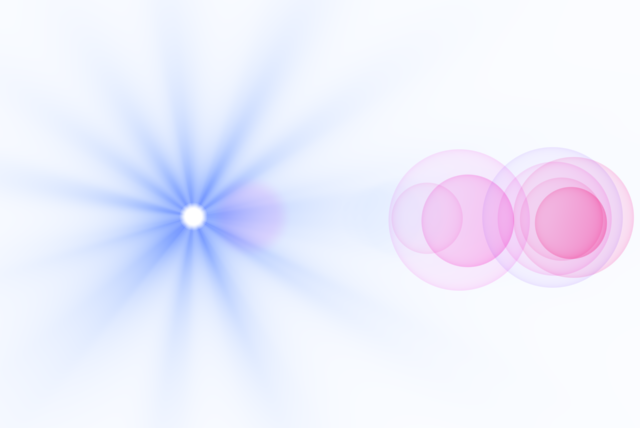
A WebGL 2 fragment shader for this background:

```glsl
#version 300 es
precision highp float;
// A pale lens flare: a white-hot star with soft blue rays on the left,
// and overlapping translucent pink and lavender discs on the right.
// Every layer absorbs light from a near-white ground, like stacked glass.
// Lengths are in canvas heights, angles in degrees.

uniform vec2 u_resolution;
out vec4 fragColor;

const vec3 GROUND = vec3(0.985, 0.99, 1.0);
const vec3 BLUE_ABSORB = vec3(1.0, 0.66, 0.0);
const vec3 VIOLET_ABSORB = vec3(0.0, 0.16, 0.01);
const vec2 STAR = vec2(0.452, 0.494);
const float CORE_RADIUS = 0.029;
const float RIM_WIDTH = 0.012;
const float STREAK_AMOUNT = 0.22;

// Rays: angle, half width, strength, falloff length
const int RAY_COUNT = 12;
const vec4 RAYS[RAY_COUNT] = vec4[](
  vec4(62.0, 9.0, 0.38, 0.25), vec4(36.0, 7.0, 0.30, 0.23),
  vec4(96.0, 8.0, 0.26, 0.24), vec4(122.0, 9.0, 0.30, 0.18),
  vec4(145.0, 8.0, 0.25, 0.20), vec4(168.0, 6.0, 0.34, 0.23),
  vec4(198.0, 10.0, 0.24, 0.21), vec4(225.0, 15.0, 0.38, 0.22),
  vec4(262.0, 7.0, 0.28, 0.24), vec4(294.0, 10.0, 0.34, 0.22),
  vec4(331.0, 9.0, 0.30, 0.23), vec4(2.0, 14.0, 0.20, 0.32));

// Discs: centre x, centre y, radius, fill density
const int DISC_COUNT = 8;
const vec4 DISCS[DISC_COUNT] = vec4[](
  vec4(1.073, 0.486, 0.165, 0.20), vec4(1.093, 0.484, 0.108, 0.33),
  vec4(0.998, 0.490, 0.083, 0.10), vec4(1.291, 0.492, 0.164, 0.16),
  vec4(1.340, 0.492, 0.141, 0.22), vec4(1.296, 0.489, 0.133, 0.18),
  vec4(1.312, 0.488, 0.097, 0.20), vec4(1.334, 0.479, 0.084, 0.36));
const vec3 TINTS[DISC_COUNT] = vec3[](
  vec3(1.0, 0.70, 0.96), vec3(1.0, 0.55, 0.88),
  vec3(1.0, 0.68, 0.90), vec3(0.84, 0.74, 1.0),
  vec3(1.0, 0.62, 0.83), vec3(1.0, 0.66, 0.92),
  vec3(1.0, 0.67, 0.85), vec3(1.0, 0.48, 0.72));

float hash(float n) {
  return fract(sin(n * 127.1) * 43758.5);
}

// Smooth noise around the circle, repeating after 'cells' steps
float angularNoise(float turn, float cells) {
  float t = fract(turn) * cells;
  float i = floor(t);
  float f = smoothstep(0.0, 1.0, t - i);
  return mix(hash(i + cells), hash(mod(i + 1.0, cells) + cells), f);
}

float softDisc(vec2 p, vec2 centre, float radius, float edge) {
  return 1.0 - smoothstep(radius - edge, radius + edge, length(p - centre));
}

// Blue density of the halo and its rays
float starDensity(vec2 q) {
  float r = length(q);
  float angle = degrees(atan(q.y, q.x + 1e-6));
  float rays = 0.0;
  for (int i = 0; i < RAY_COUNT; i++) {
    vec4 ray = RAYS[i];
    float away = mod(angle - ray.x + 180.0, 360.0) - 180.0;
    rays += ray.z * exp(-away * away / (ray.y * ray.y) - r / ray.w);
  }
  float turn = angle / 360.0;
  float streaks = angularNoise(turn, 53.0) + angularNoise(turn, 97.0) - 1.0;
  rays *= 1.0 + STREAK_AMOUNT * streaks;
  return rays + 0.85 * exp(-r / 0.065) + 0.16 * exp(-r / 0.20);
}

// Light passed by one disc: denser at the rim and towards its right side
vec3 discLight(vec2 p, vec4 disc, vec3 tint, float pixel) {
  vec2 q = (p - disc.xy) / disc.z;
  float inside = softDisc(p, disc.xy, disc.z, pixel);
  float depth = max(disc.z * (1.0 - length(q)), 0.0);
  float fill = disc.w * (0.85 + 0.35 * q.x - 0.10 * q.y);
  float rim = 0.20 * exp(-depth / RIM_WIDTH) + 0.10 * exp(-depth / 0.003);
  return mix(vec3(1.0), tint, inside * clamp(fill + rim, 0.0, 1.0));
}

void main() {
  vec2 p = gl_FragCoord.xy / u_resolution.y;
  float pixel = 1.0 / u_resolution.y;
  vec2 q = p - STAR;
  float r = length(q);

  // Blue star glow
  vec3 color = GROUND * exp(-BLUE_ABSORB * starDensity(q));

  // Violet ghost beside the star
  float violet = softDisc(p, vec2(0.585, 0.494), 0.078, 0.022);
  color *= exp(-VIOLET_ABSORB * violet * 0.55);

  // Faint blue ghosts between the star and the discs
  for (int i = 0; i < 3; i++) {
    float k = float(i);
    float ghost = softDisc(p, vec2(0.87 + 0.035 * k, 0.492), 0.07 + 0.012 * k, 0.008);
    color *= 1.0 - 0.008 * ghost * vec3(1.0, 0.6, 0.0);
  }

  // Overlapping glass discs
  for (int i = 0; i < DISC_COUNT; i++) {
    color *= discLight(p, DISCS[i], TINTS[i], pixel);
  }

  // White core with a soft bloom
  float core = 1.0 - smoothstep(CORE_RADIUS * 0.6, CORE_RADIUS * 1.35, r);
  float bloom = 0.25 * exp(-r * r / 0.0026);
  color = mix(color, vec3(1.0), max(core, bloom));

  fragColor = vec4(color, 1.0);
}
```
